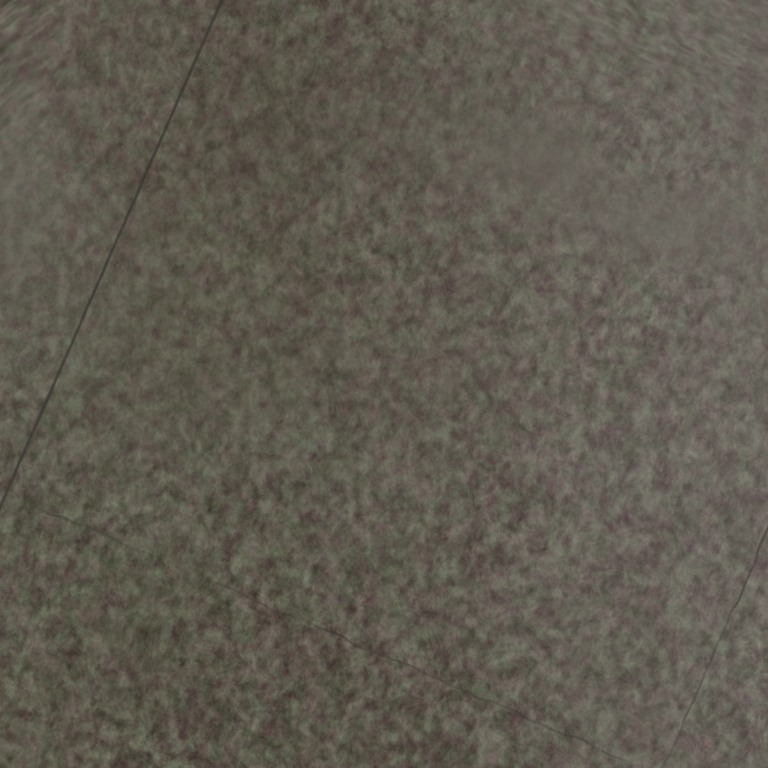
Give the GLSL for this texture, as a three.js fragment shader.

```glsl
varying vec2 vUv;

const vec3 BROWN_STONE = vec3(0.363, 0.340, 0.295);
const vec3 GREY_STONE = vec3(0.425, 0.405, 0.377);
const vec3 GREEN_TINT = vec3(-0.016, 0.014, -0.008);
const vec3 CRACK_COLOR = vec3(0.215, 0.215, 0.195);

float hash(vec2 p) {
  vec3 q = fract(vec3(p.xyx) * 0.1031);
  q += dot(q, q.yzx + 33.33);
  return fract((q.x + q.y) * q.z);
}

// Smooth value noise centred on zero
float noise(vec2 p) {
  vec2 cell = floor(p);
  vec2 f = fract(p);
  f = f * f * (3.0 - 2.0 * f);
  float low = mix(hash(cell), hash(cell + vec2(1.0, 0.0)), f.x);
  float high = mix(hash(cell + vec2(0.0, 1.0)), hash(cell + vec2(1.0, 1.0)), f.x);
  return mix(low, high, f.y) - 0.5;
}

float fbm(vec2 p, float gain) {
  float sum = 0.0;
  float weight = 1.0;
  for (int i = 0; i < 4; i++) {
    sum += weight * noise(p);
    p = mat2(1.6, 1.2, -1.2, 1.6) * p + 17.3;
    weight *= gain;
  }
  return sum;
}

// Noise drawn out along one direction
float streaks(vec2 p, float angle, float frequency, float stretch) {
  float c = cos(angle);
  float s = sin(angle);
  vec2 q = vec2(c * p.x + s * p.y, c * p.y - s * p.x);
  q *= vec2(frequency / stretch, frequency);
  return 0.65 * noise(q) + 0.55 * noise(q * 1.9 + 41.7);
}

float softSpot(vec2 p, vec2 center, vec2 radius) {
  vec2 d = (p - center) / radius;
  return exp(-dot(d, d));
}

float segmentDistance(vec2 p, vec2 a, vec2 b) {
  vec2 along = b - a;
  float t = clamp(dot(p - a, along) / dot(along, along), 0.0, 1.0);
  return length(p - a - along * t);
}

// Thin line with uneven edge and strength
float crack(vec2 p, vec2 a, vec2 b, float width, float wobble, float fading) {
  vec2 bent = p + wobble * vec2(noise(p * 45.0), noise(p * 45.0 + 9.0));
  float line = 1.0 - smoothstep(width * 0.3, width * 1.5, segmentDistance(bent, a, b));
  return line * clamp(1.0 - fading * (0.5 + 1.5 * noise(p * 28.0 + 5.0)), 0.0, 1.0);
}

// Broad shift from warm brown to pale grey
vec3 stoneBase(vec2 p) {
  float grey = smoothstep(0.3, 1.0, p.x + 0.12 * (p.y - 0.5)) * 0.85;
  grey += 0.55 * softSpot(p, vec2(0.0, 0.78), vec2(0.14, 0.25));
  grey += 0.18 * fbm(p * 5.0, 0.5);
  vec3 color = mix(BROWN_STONE, GREY_STONE, clamp(grey, 0.0, 1.0));
  color -= 0.022 * softSpot(p, vec2(0.4, 0.88), vec2(0.22, 0.22));
  color -= 0.018 * softSpot(p, vec2(0.3, 0.05), vec2(0.5, 0.2));
  return color + 0.4 * GREEN_TINT * softSpot(p, vec2(0.1, 0.35), vec2(0.35, 0.4));
}

// Worn patches where the grain is faint
float grainContrast(vec2 p) {
  float worn = softSpot(p, vec2(0.71, 0.79), vec2(0.09, 0.05));
  worn += softSpot(p, vec2(0.86, 0.71), vec2(0.13, 0.05));
  worn += 0.8 * softSpot(p, vec2(0.0, 0.7), vec2(0.06, 0.1));
  float rough = 0.3 * softSpot(p, vec2(0.3, 0.05), vec2(0.6, 0.25));
  return (0.92 + rough + 0.4 * noise(p * 6.0)) * (1.0 - 0.65 * min(worn, 1.0));
}

void main() {
  vec2 p = vUv;
  vec2 warped = p + 0.006 * vec2(noise(p * 38.0), noise(p * 38.0 + 23.0));

  // Mottled grain, brushed near the upper corners
  float mottled = 0.65 * fbm(warped * vec2(88.0, 74.0), 0.65);
  mottled += 0.35 * streaks(warped, 1.15, 125.0, 1.8);
  float brushedRight = streaks(warped, -0.5, 135.0, 2.8);
  float brushedLeft = streaks(warped, 0.65, 125.0, 3.5);
  float rightMask = smoothstep(0.08, 0.24, p.y - 1.06 + 0.4 * p.x);
  rightMask *= smoothstep(0.55, 0.75, p.x);
  float leftMask = softSpot(p, vec2(0.0, 0.97), vec2(0.08, 0.18));
  float grain = mix(mottled, 0.35 * mottled + brushedRight, 0.75 * rightMask);
  grain = mix(grain, 0.3 * mottled + 1.2 * brushedLeft, leftMask);

  vec3 color = stoneBase(p);
  float contrast = grainContrast(p);
  color += contrast * 0.155 * grain * vec3(1.0, 1.02, 0.96);

  // Olive and mauve flecks
  float hue = fbm(warped * 64.0 + 71.0, 0.6) + 0.5 * grain;
  color += GREEN_TINT * 1.3 * hue * contrast;

  // Joint and hairline cracks
  float joint = crack(p, vec2(0.291, 1.005), vec2(-0.002, 0.335), 0.0021, 0.001, 0.15);
  float hairline = crack(p, vec2(0.02, 0.353), vec2(0.85, -0.005), 0.0018, 0.006, 0.9);
  float sideCrack = crack(p, vec2(1.005, 0.32), vec2(0.862, -0.005), 0.0018, 0.004, 0.7);
  float cracks = max(0.8 * joint, max(0.5 * hairline, 0.55 * sideCrack));
  gl_FragColor = vec4(mix(color, CRACK_COLOR, cracks), 1.0);
}
```
